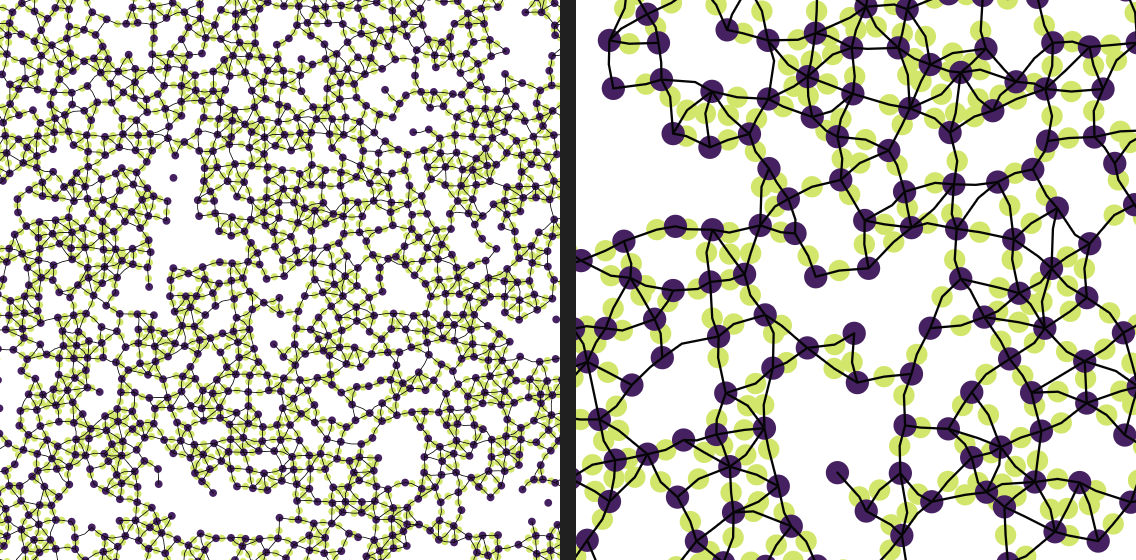
Left, the full canvas; right, a detail of the centre.
Write a WebGL 2 fragment shader that draws this pattern.

```glsl
#version 300 es
precision highp float;

uniform vec2 u_resolution;
out vec4 fragColor;

// Lengths below are in cells; CELLS of them span the canvas
#define CELLS 35.0
#define NODE_RADIUS 0.242
#define BUD_RADIUS 0.222
#define LINE_HALF_WIDTH 0.024
#define JITTER 0.95
#define SPACING 1.0
#define REPULSION 0.5
#define MAX_LINK 1.3
#define BUD_SHARE 0.85
#define HOLE_LEVEL 0.22

const vec3 PAPER = vec3(1.0);
const vec3 LIME = vec3(0.82, 0.90, 0.42);
const vec3 PURPLE = vec3(0.27, 0.13, 0.38);
const vec3 INK = vec3(0.02);
const float FAR = 9.0;

vec3 hash3(vec2 p) {
    vec3 q = fract(p.xyx * vec3(0.1031, 0.1030, 0.0973));
    q += dot(q, q.yxz + 33.33);
    return fract((q.xxy + q.yzz) * q.zyx);
}

float valueNoise(vec2 p) {
    vec2 i = floor(p), f = fract(p);
    f = f * f * (3.0 - 2.0 * f);
    float low = mix(hash3(i).x, hash3(i + vec2(1, 0)).x, f.x);
    float high = mix(hash3(i + vec2(0, 1)).x, hash3(i + vec2(1, 1)).x, f.x);
    return mix(low, high, f.y);
}

// Jittered point of a cell; z is 1 where the point exists, 0 in a hole
vec3 seedPoint(vec2 cell) {
    vec3 h = hash3(cell + 57.0);
    float present = step(HOLE_LEVEL, valueNoise(cell * 0.37 + 211.0)) * step(0.03, h.z);
    return vec3(cell + 0.5 + (h.xy - 0.5) * JITTER, present);
}

float segmentDistance(vec2 p, vec2 a, vec2 b) {
    vec2 ab = b - a;
    float t = clamp(dot(p - a, ab) / max(dot(ab, ab), 1e-5), 0.0, 1.0);
    return length(p - a - ab * t);
}

// Joins two close nodes by a line that bends through a bud
// nearest.x: distance to lines, nearest.y: distance to buds
void addLink(vec2 p, vec3 a, vec3 b, vec2 id, inout vec2 nearest) {
    vec2 ab = b.xy - a.xy;
    if (a.z * b.z < 0.5 || length(ab) > MAX_LINK) return;
    vec3 h = hash3(id);
    vec2 side = vec2(-ab.y, ab.x) * (h.y - 0.5) * 0.22;
    vec2 bud = a.xy + ab * mix(0.32, 0.68, h.x) + side;
    float line = min(segmentDistance(p, a.xy, bud), segmentDistance(p, bud, b.xy));
    nearest.x = min(nearest.x, line);
    if (h.z < BUD_SHARE) nearest.y = min(nearest.y, length(p - bud));
}

float cover(float dist, float radius, float pixel) {
    return clamp((radius - dist) / pixel + 0.5, 0.0, 1.0);
}

void main() {
    float scale = CELLS / min(u_resolution.x, u_resolution.y);
    vec2 p = gl_FragCoord.xy * scale;
    vec2 home = floor(p);

    // Seeds of the 7 by 7 cells around this pixel
    vec3 seeds[49];
    for (int k = 0; k < 49; k++)
        seeds[k] = seedPoint(home + vec2(k % 7 - 3, k / 7 - 3));

    // Push crowded seeds apart to get evenly spaced nodes
    vec3 nodes[25];
    float nodeDist = FAR;
    for (int k = 0; k < 25; k++) {
        int center = (k / 5 + 1) * 7 + k % 5 + 1;
        vec3 node = seeds[center];
        for (int n = 0; n < 9; n++) {
            if (n == 4) continue;
            vec3 other = seeds[center + (n / 3 - 1) * 7 + n % 3 - 1];
            vec2 away = seeds[center].xy - other.xy;
            float gap = max(length(away), 1e-3);
            node.xy += away / gap * max(SPACING - gap, 0.0) * REPULSION * other.z;
        }
        nodes[k] = node;
        if (node.z > 0.5) nodeDist = min(nodeDist, length(p - node.xy));
    }

    // Links: right, up and the shorter diagonal of each block
    vec2 nearest = vec2(FAR);
    for (int k = 0; k < 16; k++) {
        ivec2 block = ivec2(k % 4, k / 4);
        int i = block.y * 5 + block.x;
        vec3 a = nodes[i], b = nodes[i + 1], c = nodes[i + 5], d = nodes[i + 6];
        vec2 id = home + vec2(block) - 2.0;
        addLink(p, a, b, id + 101.0, nearest);
        addLink(p, a, c, id + 307.0, nearest);
        bool rising = distance(a.xy, d.xy) < distance(b.xy, c.xy);
        if (rising) addLink(p, a, d, id + 503.0, nearest);
        else addLink(p, b, c, id + 503.0, nearest);
    }

    // Paint buds, then nodes, then the net of lines on top
    vec3 color = mix(PAPER, LIME, cover(nearest.y, BUD_RADIUS, scale));
    color = mix(color, PURPLE, cover(nodeDist, NODE_RADIUS, scale));
    color = mix(color, INK, cover(nearest.x, LINE_HALF_WIDTH, scale));
    fragColor = vec4(color, 1.0);
}
```
